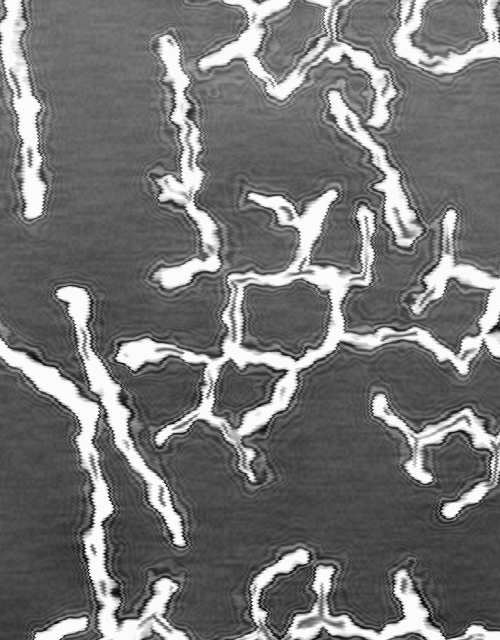
Write a Shadertoy shader that draws this texture.

```glsl
// Foam under coherent light: blobby white cell walls on dark grey with ripples.
// A jittered honeycomb is kept only inside some zones, loose strands are added,
// and the distance to the nearest wall drives glow, fringes and hollow cores.

const float EDGE = 0.075;                        // honeycomb side, canvas height = 1
const vec2 PITCH = vec2(0.866, 1.5) * EDGE;      // spacing of honeycomb vertices
const float FRINGE = 0.0092;                     // ripple period
const float ROWS = 180.0;                        // scan rows in the canvas height

// Loose strands: start xy, end xy
const vec4 STRANDS[7] = vec4[7](
    vec4(0.01, 1.02, 0.05, 0.67), vec4(-0.02, 0.48, 0.13, 0.36),
    vec4(0.13, 0.36, 0.18, 0.02), vec4(0.12, 0.54, 0.15, 0.40),
    vec4(0.15, 0.40, 0.29, 0.17), vec4(0.52, 0.85, 0.65, 0.62),
    vec4(0.27, 0.94, 0.30, 0.68));

float hash(vec2 p) {
    vec3 q = fract(p.xyx * 0.1031);
    q += dot(q, q.yzx + 33.33);
    return fract((q.x + q.y) * q.z);
}

float noise(vec2 p) {
    vec2 i = floor(p), f = fract(p);
    f = f * f * (3.0 - 2.0 * f);
    return mix(mix(hash(i), hash(i + vec2(1, 0)), f.x),
               mix(hash(i + vec2(0, 1)), hash(i + vec2(1, 1)), f.x), f.y);
}

vec2 warp(vec2 p, float freq, float amount) {
    return amount * (vec2(noise(p * freq), noise(p * freq + 71.3)) - 0.5);
}

float segment(vec2 p, vec2 a, vec2 b) {
    vec2 pa = p - a, ba = b - a;
    return length(pa - ba * clamp(dot(pa, ba) / dot(ba, ba), 0.0, 1.0));
}

float zone(vec2 p, vec2 centre, vec2 radius) {
    return 1.0 - smoothstep(0.85, 1.05, length((p - centre) / radius));
}

// Chance that a honeycomb wall exists at p
float coverage(vec2 p) {
    float c = zone(p, vec2(0.42, 0.49), vec2(0.21, 0.24));
    c = max(c, zone(p, vec2(0.73, 0.43), vec2(0.16, 0.23)));
    c = max(c, zone(p, vec2(0.56, 0.98), vec2(0.30, 0.15)));
    c = max(c, zone(p, vec2(0.52, -0.02), vec2(0.50, 0.13)));
    return 0.88 * c;
}

vec2 vertex(vec2 id) {
    float side = mod(id.x + id.y, 2.0) < 0.5 ? 0.25 : -0.25;
    vec2 jitter = vec2(hash(id + 40.0), hash(id + 87.0)) - 0.5;
    return id * PITCH + EDGE * (vec2(0.0, side) + 0.55 * jitter);
}

// Distance to one wall, or far away when that wall is missing
float wall(vec2 p, vec2 id, vec2 next) {
    vec2 a = vertex(id), b = vertex(next);
    bool kept = hash(id * 3.0 + next + 150.0) < coverage(0.5 * (a + b));
    return kept ? segment(p, a, b) : 1.0;
}

float wallDistance(vec2 p) {
    vec2 home = floor(p / PITCH);
    float d = 1.0;
    for (int j = -1; j <= 2; j++)
    for (int i = -2; i <= 2; i++) {
        vec2 id = home + vec2(i, j);
        d = min(d, wall(p, id, id + vec2(1, 0)));
        if (mod(id.x + id.y, 2.0) < 0.5) d = min(d, wall(p, id, id + vec2(0, 1)));
    }
    for (int k = 0; k < 7; k++)
        d = min(d, segment(p, STRANDS[k].xy, STRANDS[k].zw));
    return d;
}

// Ripples that start dark beside the wall and fade with distance
float ripples(float gap, float strength) {
    float wave = -cos(6.2832 * (gap - 0.005) / FRINGE);
    float fade = 0.36 * exp(-gap / 0.008) + 0.05 * exp(-gap / 0.030);
    return strength * wave * fade * smoothstep(-0.002, 0.003, gap);
}

void mainImage(out vec4 fragColor, in vec2 fragCoord) {
    vec2 uv = fragCoord / iResolution.y;

    // Combed scan rows and bent walls
    vec2 p = uv + vec2(0.0013 * sin(6.2832 * uv.y * ROWS), 0.0);
    vec2 q = p + warp(p, 13.0, 0.030) + warp(p, 55.0, 0.012);
    float d = wallDistance(q);

    // Uneven wall thickness
    float lump = noise(p * 48.0 + 5.0);
    float width = 0.0035 + 0.0125 * lump * lump + 0.003 * noise(p * 110.0);
    width += 0.003 * (1.0 - smoothstep(0.20, 0.32, uv.x));
    float gap = d - width;

    // Grey ground, lighter toward the top
    float tone = mix(0.265, 0.42, smoothstep(0.15, 0.95, uv.y));
    tone += 0.07 * (noise(uv * 7.0) - 0.5);

    // Fine grain and horizontal streaks, stronger near walls
    float near = exp(-max(gap, 0.0) / 0.016);
    float streak = noise(vec2(uv.x * 32.0, uv.y * ROWS)) - 0.5;
    tone += (0.05 + 0.22 * near) * streak + 0.05 * (noise(uv * 210.0) - 0.5);

    // Ripples, halo, white body and hollow cores
    tone += ripples(gap, 0.55 + 0.7 * noise(p * 18.0));
    tone += 0.20 * exp(-max(gap, 0.0) / 0.007);
    tone = mix(tone, 1.02, 1.0 - smoothstep(-0.003, 0.003, gap));
    float hollow = smoothstep(0.55, 0.75, noise(p * 36.0 + 19.0));
    tone -= 0.65 * hollow * exp(-d * d / 0.000016);

    fragColor = vec4(vec3(clamp(tone, 0.06, 0.985)), 1.0);
}
```
